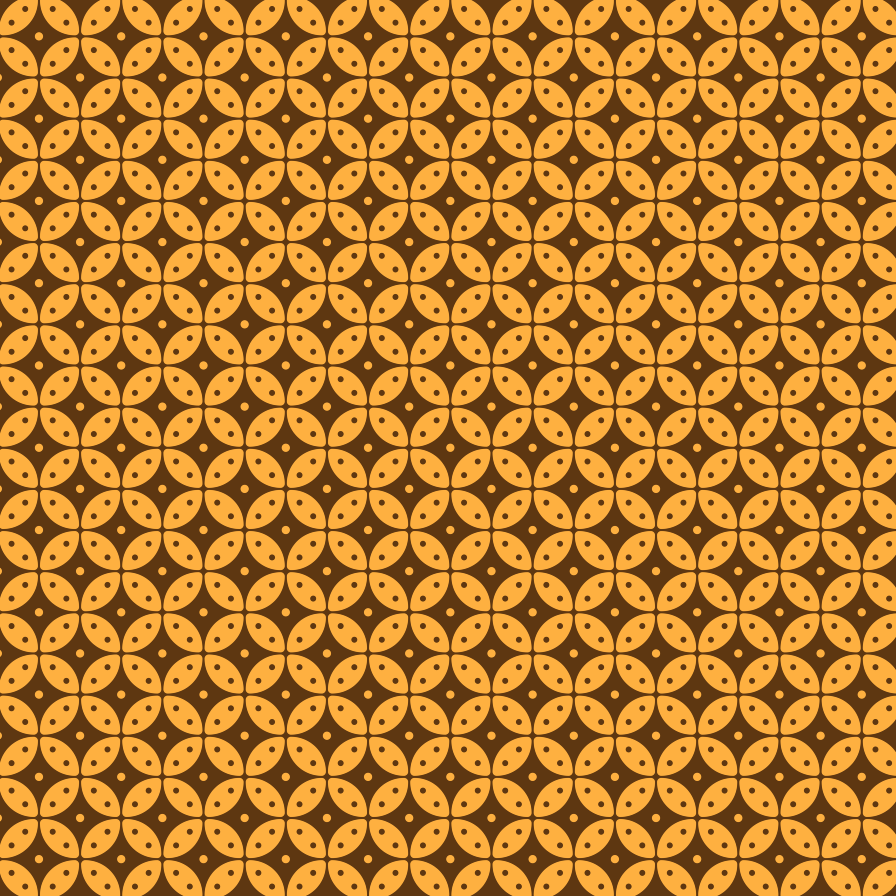
This pattern is drawn by a Shadertoy shader. Its source:

```glsl
const float CELLS = 21.78;                 // leaf cells across the canvas
const vec2 LATTICE_ORIGIN = vec2(0.947, 0.896);
const vec3 GOLD = vec3(0.995, 0.69, 0.25);
const vec3 BROWN = vec3(0.37, 0.215, 0.065);

float circleDistance(vec2 p, vec2 center, float radius) {
    return length(p - center) - radius;
}

// Lens along x with rounded tips; p is folded into the first quadrant.
float leafDistance(vec2 p, float halfLength, float halfWidth, float rounding) {
    float radius = 0.5 * (halfLength * halfLength + halfWidth * halfWidth) / halfWidth;
    float offset = radius - halfWidth;
    bool pastTip = (p.x - halfLength) * offset > p.y * halfLength;
    float lens = pastTip ? length(p - vec2(halfLength, 0.0))
                         : length(p + vec2(0.0, offset)) - radius;
    return lens - rounding;
}

// Local axes of a cell: x along its leaf, y across; the leaf alternates diagonals.
vec2 leafSpace(vec2 p) {
    vec2 cell = floor(p);
    vec2 q = p - cell - 0.5;
    if (mod(cell.x + cell.y, 2.0) < 0.5) q.x = -q.x;
    return abs(vec2(q.x + q.y, q.y - q.x)) * sqrt(0.5);
}

float coverage(float dist, float pixel) {
    return 1.0 - smoothstep(-0.6 * pixel, 0.6 * pixel, dist);
}

void mainImage(out vec4 fragColor, in vec2 fragCoord) {
    float pixel = CELLS / iResolution.y;
    vec2 p = leafSpace(fragCoord * pixel - LATTICE_ORIGIN);

    // Leaves and the gold dots between them
    float leaf = leafDistance(p, 0.53, 0.22, 0.10);
    float goldDot = circleDistance(p, vec2(0.0, sqrt(0.5)), 0.10);
    float gold = coverage(min(leaf, goldDot), pixel);

    // Pair of dark dots along each leaf
    float darkDot = circleDistance(p, vec2(0.235, 0.0), 0.072);
    gold *= 1.0 - coverage(darkDot, pixel);

    fragColor = vec4(mix(BROWN, GOLD, gold), 1.0);
}
```
